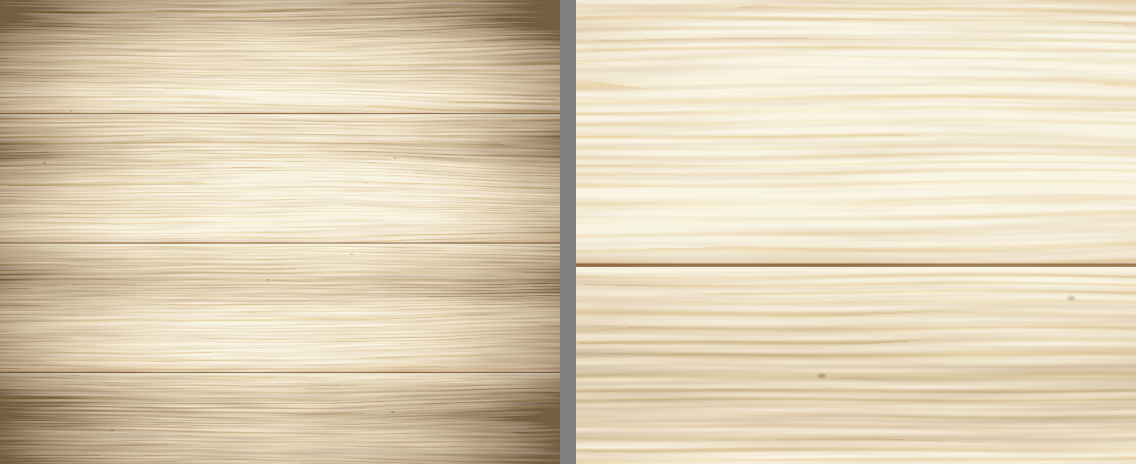
Left: the whole. Right: its middle third, enlarged.
Write a WebGL 1 fragment shader that draws this texture.

```glsl
precision highp float;
// Four pale horizontal wooden planks with fine grain, thin seams and darkened borders.
uniform vec2 u_resolution;

const float PLANK_HEIGHT = 0.279;   // in canvas heights
const float FIRST_SEAM = 0.196;     // height of the lowest seam
const float SEAM_WIDTH = 0.0024;
const float BEVEL_WIDTH = 0.0034;   // light edge below each seam
const float BASE_TONE = 0.975;
const float RING_FREQ = 720.0;
const float RING_DEPTH = 0.085;
const float FIBRE_DEPTH = 0.17;
const float STREAK_DEPTH = 0.07;
const float BAND_POS = 0.71;        // brown heartwood band within a plank
const vec3 UMBER = vec3(0.45, 0.37, 0.27);
const vec3 TAN = vec3(0.74, 0.665, 0.56);
const vec3 SAND = vec3(0.91, 0.85, 0.745);
const vec3 CREAM = vec3(0.975, 0.958, 0.895);
const vec3 GRAIN_TINT = vec3(-0.012, 0.0, 0.05);   // warmth taken on by growth lines
const vec3 SEAM_COLOR = vec3(0.54, 0.40, 0.25);

float hash(vec2 p) {
  return fract(sin(dot(p, vec2(127.1, 311.7))) * 4375.85);
}

// Cellular noise: x = distance to the nearest point, y = random value of its cell
vec2 cells(vec2 p) {
  vec2 base = floor(p);
  vec2 nearest = vec2(9.0, 0.0);
  for (int j = -1; j <= 1; j++) {
    for (int i = -1; i <= 1; i++) {
      vec2 cell = base + vec2(float(i), float(j));
      vec2 point = cell + vec2(hash(cell), hash(cell + 41.3));
      float d = length(point - p);
      if (d < nearest.x) nearest = vec2(d, hash(cell + 17.9));
    }
  }
  return nearest;
}

// Layered sines that bend the grain slightly, with a slope near the right end
float grainBend(float x, float v, float id) {
  float slope = smoothstep(0.65, 1.25, x) * sin(id * 2.3 + v * 5.0);
  return 0.004 * sin(x * 2.1 + id * 2.4 + v * 2.0)
       + 0.0015 * sin(x * 5.3 - id * 1.7 + v * 5.0)
       + 0.0006 * sin(x * 19.0 + v * 11.0 + id) - 0.014 * slope;
}

// Colour ramp from dark to light wood, indexed by tone
vec3 woodColor(float tone) {
  vec3 c = mix(UMBER, TAN, clamp((tone - 0.39) / 0.28, 0.0, 1.0));
  c = mix(c, SAND, clamp((tone - 0.67) / 0.18, 0.0, 1.0));
  return mix(c, CREAM, clamp((tone - 0.85) / 0.11, 0.0, 1.0));
}

// Darkening toward the borders, strongest in the corners
float vignette(vec2 uv) {
  vec2 q = abs(uv - vec2(0.5, 0.51)) * 2.0;
  return 0.23 * pow(q.x, 2.9) + 0.16 * pow(q.y, 3.3)
       + 0.15 * q.x * q.x * q.y * q.y;
}

void main() {
  vec2 uv = gl_FragCoord.xy / u_resolution;
  vec2 pos = gl_FragCoord.xy / u_resolution.y;
  float px = 1.0 / u_resolution.y;

  // Plank index and height within the plank
  float row = (pos.y - FIRST_SEAM) / PLANK_HEIGHT;
  float id = floor(row);
  float v = row - id;
  vec2 grain = vec2(pos.x + id * 7.3, pos.y + grainBend(pos.x, v, id));

  // Broad streaks and the brown band, which deepens toward the plank ends
  vec2 streak = cells(grain * vec2(0.8, 30.0));
  float side = uv.x * 2.0 - 1.0;
  float bandV = v + 0.04 * sin(pos.x * 2.2 + id * 1.9) + 0.06 * (streak.x - 0.5);
  float band = exp(-pow((bandV - BAND_POS) / 0.16, 2.0));
  float bandDepth = 0.06 + 0.10 * side * side + 0.03 * sin(pos.x * 3.1 + id * 2.7);

  // Growth lines with uneven spacing, broken up by stretched fibres
  vec2 fibre = cells(grain * vec2(2.6, 150.0));
  vec2 fine = cells(grain * vec2(6.0, 230.0) + 5.7);
  float phase = grain.y * RING_FREQ + 3.5 * sin(grain.y * 67.0 + pos.x * 0.9)
              + 1.3 * sin(grain.y * 151.0 - pos.x * 1.4);
  float ring = pow(0.5 + 0.5 * sin(phase), 2.5) * (0.2 + 1.1 * fibre.y);

  // Total tone
  float dim = vignette(uv);
  float contrast = 0.85 + 0.35 * band + 0.7 * dim;
  float tone = BASE_TONE - dim - band * bandDepth;
  tone -= 0.03 * smoothstep(0.1, 0.9, v);
  tone -= 0.025 * (1.0 - smoothstep(0.5, 1.5, id));
  tone -= STREAK_DEPTH * (streak.x - 0.36);
  tone -= RING_DEPTH * ring * contrast;
  tone -= FIBRE_DEPTH * ((fibre.x - 0.45) * 0.6 + (fine.x - 0.45) * 0.6) * contrast;

  // Sparse faint flecks
  vec2 fleck = cells(grain * vec2(18.0, 30.0));
  tone -= 0.16 * step(0.985, fleck.y) * (1.0 - smoothstep(0.02, 0.08, fleck.x));

  vec3 color = woodColor(tone) - GRAIN_TINT * ring;

  // Seams: lumpy soft shadow above, thin dark gap, light bevel below
  float gap = (v < 0.5 ? v : v - 1.0) * PLANK_HEIGHT;
  float seamId = floor(row + 0.5) * 4.1;
  float wear = 0.7 + 0.18 * sin(pos.x * 9.0 + seamId) + 0.12 * sin(pos.x * 31.0 - seamId);
  float light = 1.0 - 0.75 * dim;
  float shadow = step(0.0, gap) * exp(-gap / 0.0068) * 0.65 * wear;
  color = mix(color, SEAM_COLOR * 1.35 * light, shadow);
  float bevel = smoothstep(-BEVEL_WIDTH - px, -BEVEL_WIDTH + px, gap)
              * (1.0 - smoothstep(-px, px, gap));
  color = mix(color, CREAM * light, bevel * 0.8);
  float line = 1.0 - smoothstep(SEAM_WIDTH * 0.5 - px * 0.7, SEAM_WIDTH * 0.5 + px * 0.7,
                                abs(gap - SEAM_WIDTH * 0.5));
  color = mix(color, SEAM_COLOR * light, line * (0.65 + 0.3 * wear));

  gl_FragColor = vec4(color, 1.0);
}
```
